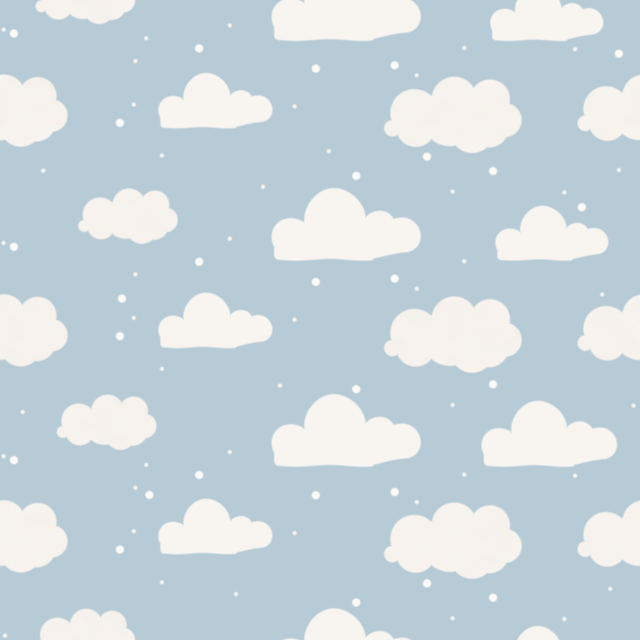
Write a three.js fragment shader that draws this pattern.

```glsl
#define ROWS 3.0
#define SOFT 0.006
#define CLEARANCE 0.035
#define BIG_DOT 0.019
#define SMALL_DOT 0.0095
#define ROW_CHANGE 0.25
#define MOTTLE 0.012
#define SKY vec3(0.715, 0.795, 0.84)
#define FLAT_WHITE vec3(0.973, 0.962, 0.945)
#define PUFFY_WHITE vec3(0.966, 0.949, 0.928)
#define DOT_WHITE vec3(0.985, 0.98, 0.965)
#define ROW_LIFT vec3(0.012, -0.022, 0.008)

varying vec2 vUv;

vec3 hash3(vec3 p) {
  p = fract(p * vec3(0.1031, 0.1030, 0.0973));
  p += dot(p, p.yxz + 33.33);
  return fract((p.xxy + p.yxx) * p.zyx);
}

float wrapNoise(vec2 p, float period) {
  vec2 i = floor(p), f = fract(p);
  f = f * f * (3.0 - 2.0 * f);
  vec2 a = mod(i, period), b = mod(i + 1.0, period);
  return mix(mix(hash3(vec3(a, 7.0)).x, hash3(vec3(b.x, a.y, 7.0)).x, f.x),
             mix(hash3(vec3(a.x, b.y, 7.0)).x, hash3(vec3(b, 7.0)).x, f.x), f.y);
}

float coverage(float d) { return 1.0 - smoothstep(-SOFT, SOFT, d); }

float disc(vec2 p, float x, float y, float r) { return length(p - vec2(x, y)) - r; }

float pick(vec3 perRow, float row) {
  return row < 0.5 ? perRow.x : (row < 1.5 ? perRow.y : perRow.z);
}

// Local coordinates of the nearest copy in xy, its width in z
vec3 place(vec2 p, vec2 center, float width, float drift, float grow) {
  vec2 d = p - center;
  float row = mod(floor(d.y + 0.5), ROWS);
  d.x -= drift * pick(vec3(0.0, 1.0, -1.0), row);
  d.x = mod(d.x + 0.5 * ROWS, ROWS) - 0.5 * ROWS;
  d.y = fract(d.y + 0.5) - 0.5 - pick(ROW_LIFT, row);
  float size = width * (1.0 + grow * pick(vec3(1.0, 0.0, 0.0), row));
  return vec3(d / size, size);
}

// Domed cloud on a slightly wavy base
float flatCloud(vec3 q) {
  vec2 p = q.xy;
  p.y += 0.006 * sin(14.0 * p.x);
  float d = disc(p, -0.366, 0.156, 0.134);
  d = min(d, disc(p, -0.075, 0.274, 0.207));
  d = min(d, disc(p, 0.215, 0.218, 0.117));
  vec2 a = p - vec2(0.137, 0.128), along = vec2(0.245, 0.04);
  float t = clamp(dot(a, along) / dot(along, along), 0.0, 1.0);
  d = min(d, length(a - along * t) - 0.117);
  vec2 box = abs(p - vec2(-0.145, 0.11)) - vec2(0.308, 0.074);
  d = min(d, length(max(box, 0.0)) + min(max(box.x, box.y), 0.0) - 0.03);
  return d * q.z;
}

// Cloud with lobes all round and a knob at its left
float puffyCloud(vec3 q) {
  vec2 p = q.xy;
  float d = disc(p, -0.44, -0.10, 0.06);
  d = min(d, disc(p, -0.28, 0.01, 0.175));
  d = min(d, disc(p, 0.01, 0.11, 0.165));
  d = min(d, disc(p, 0.27, 0.11, 0.145));
  d = min(d, disc(p, 0.375, -0.04, 0.125));
  d = min(d, disc(p, 0.26, -0.09, 0.15));
  d = min(d, disc(p, 0.14, -0.12, 0.16));
  d = min(d, disc(p, -0.27, -0.09, 0.145));
  d = min(d, disc(p, -0.02, -0.02, 0.21));
  return d * q.z;
}

// Distances to flat clouds and to puffy clouds
vec2 clouds(vec2 p) {
  float flats = flatCloud(place(p, vec2(1.623, 0.80), 0.70, 0.0, 0.0));
  flats = min(flats, flatCloud(place(p, vec2(1.01, 0.39), 0.535, 0.0, 0.0)));
  flats = min(flats, flatCloud(place(p, vec2(2.575, 0.80), 0.53, 0.012, 0.2)));
  float puffs = puffyCloud(place(p, vec2(2.123, 0.455), 0.645, 0.0, 0.0));
  puffs = min(puffs, puffyCloud(place(p, vec2(3.012, 0.475), 0.61, 0.0, 0.0)));
  puffs = min(puffs, puffyCloud(place(p, vec2(0.50, 1.01), 0.467, 0.1, 0.0)));
  return vec2(flats, puffs);
}

// One jittered dot per cell, kept only in open sky; some differ by row
float dots(vec2 p, vec2 cellsPerRow, float radius, float seed) {
  vec2 cell = floor(p * cellsPerRow);
  vec2 id = vec2(cell.x, mod(cell.y, cellsPerRow.y));
  float row = floor(p.y);
  float changes = step(hash3(vec3(id, seed)).z, ROW_CHANGE);
  vec2 jitter = hash3(vec3(id, seed + changes * (row + 1.0) * 5.0)).xy;
  vec2 margin = (radius + SOFT) * cellsPerRow;
  vec2 center = (cell + mix(margin, 1.0 - margin, jitter)) / cellsPerRow;
  vec2 gap = clouds(center);
  float open = step(CLEARANCE + radius, min(gap.x, gap.y));
  return open * coverage(length(p - center) - radius);
}

void main() {
  vec2 p = vUv * ROWS;
  vec2 d = clouds(p);
  float mottle = MOTTLE * (wrapNoise(p * 16.0, 16.0 * ROWS) - 0.5);

  vec3 color = SKY;
  color = mix(color, DOT_WHITE, dots(p, vec2(7.0 / 3.0, 2.0), BIG_DOT, 3.0));
  color = mix(color, DOT_WHITE, 0.9 * dots(p, vec2(3.0, 3.0), SMALL_DOT, 11.0));
  color = mix(color, FLAT_WHITE, coverage(d.x));
  color = mix(color, PUFFY_WHITE + mottle, coverage(d.y));
  gl_FragColor = vec4(color, 1.0);
}
```
